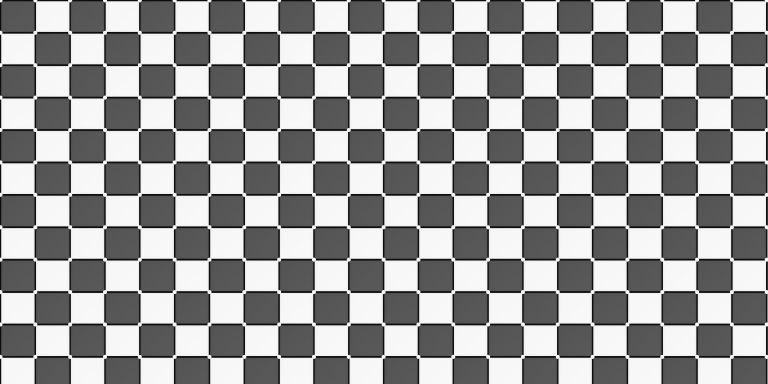
A WebGL 2 fragment shader for this pattern:

```glsl
#version 300 es
precision highp float;
// Grey and white checkerboard, 22 columns by nearly 12 rows, with thin black
// joints and a small white dot at each crossing. Every edge is measured as a
// distance to the tile lattice, in units of the canvas height.

uniform vec2 u_resolution;
out vec4 fragColor;

// Share of a pixel-wide box at distance d covered by a line of given half width
float lineCoverage(float d, float halfWidth, float pixel) {
  float inner = max(d - 0.5 * pixel, -halfWidth);
  float outer = min(d + 0.5 * pixel, halfWidth);
  return clamp((outer - inner) / pixel, 0.0, 1.0);
}

void main() {
  float pixel = 1.0 / u_resolution.y;
  vec2 fromTop = vec2(gl_FragCoord.x, u_resolution.y - gl_FragCoord.y) * pixel;

  // Lattice: tiles slightly wider than tall, counted from the top left
  vec2 pitch = vec2(0.0907, 0.0844);
  vec2 grid = (fromTop - vec2(0.0013, 0.001)) / pitch;
  vec2 cell = floor(grid);
  vec2 local = fract(grid);
  vec2 joint = abs(fract(grid + 0.5) - 0.5) * pitch;
  float nearest = min(joint.x, joint.y);

  // Checker, blended across the tile borders
  float side = mod(cell.x + cell.y, 2.0) * 2.0 - 1.0;
  vec2 inside = clamp(2.0 * joint / pixel, 0.0, 1.0);
  float white = 0.5 + 0.5 * side * inside.x * inside.y;

  // Faint sheen on the tiles and a soft shadow beside the joints
  float sheen = 0.012 * (local.x + local.y - 1.0);
  float tone = mix(0.34 + sheen, 0.97 + 0.4 * sheen, white);
  tone *= 1.0 - mix(0.36, 0.2, white) * exp(-nearest / 0.002);

  // Black joints, the horizontal ones a little heavier
  float ink = max(lineCoverage(joint.x, 0.0018, pixel),
                  lineCoverage(joint.y, 0.0022, pixel));
  tone = mix(tone, 0.05, ink);

  // White dots on the crossings
  float dot = clamp((0.0052 - length(joint)) / pixel + 0.5, 0.0, 1.0);
  tone = mix(tone, 0.96, dot);

  fragColor = vec4(vec3(tone), 1.0);
}
```
